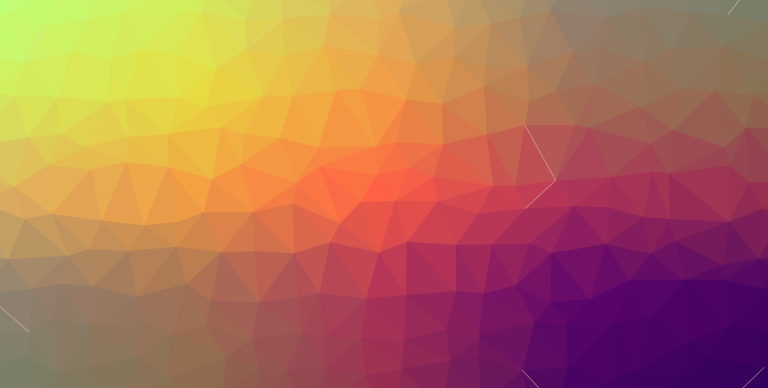
Reproduce this background procedurally as a Shadertoy shader.

```glsl
// Low-poly mosaic: a jittered grid of points is split into triangles.
// Each facet takes one flat colour, the average of a horizontal and a
// vertical run through the same lime-orange-crimson-violet palette.

const float ROWS = 10.0;         // grid cells over the canvas height
const float JITTER = 0.66;       // spread of a point inside its cell
const float SEAM_CHANCE = 0.05;  // share of quads with a pale hairline

const vec3 LIME   = vec3(0.75, 1.00, 0.47);
const vec3 YELLOW = vec3(0.91, 0.86, 0.25);
const vec3 CORAL  = vec3(1.00, 0.37, 0.27);
const vec3 VIOLET = vec3(0.37, 0.02, 0.42);
const vec3 INDIGO = vec3(0.19, 0.00, 0.36);
const vec3 SEAM   = vec3(0.95, 0.80, 0.72);

vec2 hash2(vec2 p) {
    vec3 q = fract(p.xyx * vec3(0.1031, 0.1030, 0.0973));
    q += dot(q, q.yzx + 33.33);
    return fract((q.xx + q.yz) * q.zy);
}

float cross2(vec2 a, vec2 b) {
    return a.x * b.y - a.y * b.x;
}

vec2 gridPoint(vec2 cell) {
    return cell + 0.5 + JITTER * (hash2(cell + 17.0) - 0.5);
}

// Five evenly spaced colour stops
vec3 palette(float t) {
    float s = 4.0 * clamp(t, 0.0, 1.0);
    vec3 col = mix(LIME, YELLOW, min(s, 1.0));
    col = mix(col, CORAL, clamp(s - 1.0, 0.0, 1.0));
    col = mix(col, VIOLET, clamp(s - 2.0, 0.0, 1.0));
    return mix(col, INDIGO, clamp(s - 3.0, 0.0, 1.0));
}

vec3 facetColor(vec2 center, vec2 gridSize) {
    vec2 t = center / gridSize;
    return 0.5 * (palette(t.x) + palette(1.0 - t.y));
}

// Signed distance to the line a-b, positive on its left
float leftOf(vec2 p, vec2 a, vec2 b) {
    return cross2(normalize(b - a), p - a);
}

float segmentDistance(vec2 p, vec2 a, vec2 b) {
    vec2 pa = p - a, ba = b - a;
    return length(pa - ba * clamp(dot(pa, ba) / dot(ba, ba), 0.0, 1.0));
}

// Colour weighted by coverage in rgb, coverage in alpha
vec4 facet(vec2 p, vec2 a, vec2 b, vec2 c, vec2 gridSize, float pixel) {
    float d = min(leftOf(p, a, b), min(leftOf(p, b, c), leftOf(p, c, a)));
    float coverage = clamp(d / pixel + 0.5, 0.0, 1.0);
    return coverage * vec4(facetColor((a + b + c) / 3.0, gridSize), 1.0);
}

// Delaunay test: true when the diagonal a-c suits the quad a, b, c, d
bool splitsAlongAC(vec2 a, vec2 b, vec2 c, vec2 d) {
    vec2 ba = a - b, bc = c - b, da = a - d, dc = c - d;
    return cross2(bc, ba) * dot(da, dc) + dot(bc, ba) * cross2(da, dc) > 0.0;
}

void mainImage(out vec4 fragColor, in vec2 fragCoord) {
    float pixel = ROWS / iResolution.y;
    vec2 p = fragCoord * pixel;
    vec2 gridSize = iResolution.xy * pixel;
    vec2 home = floor(p - 0.5);

    vec4 sum = vec4(0.0);
    float seam = 0.0;

    // Gather the facets of the neighbouring quads
    for (int j = -1; j <= 1; j++) {
        for (int i = -1; i <= 1; i++) {
            vec2 cell = home + vec2(i, j);
            vec2 a = gridPoint(cell);
            vec2 b = gridPoint(cell + vec2(1, 0));
            vec2 c = gridPoint(cell + vec2(1, 1));
            vec2 d = gridPoint(cell + vec2(0, 1));

            bool alongAC = splitsAlongAC(a, b, c, d);
            sum += facet(p, a, b, alongAC ? c : d, gridSize, pixel);
            sum += facet(p, alongAC ? a : b, c, d, gridSize, pixel);

            // Occasional hairline along the diagonal
            float hasSeam = step(hash2(cell + 71.0).x, SEAM_CHANCE);
            float dist = segmentDistance(p, alongAC ? a : b, alongAC ? c : d);
            float line = 1.0 - smoothstep(0.0, 0.015 + 0.5 * pixel, dist);
            seam = max(seam, hasSeam * line);
        }
    }

    vec3 col = sum.rgb / max(sum.a, 0.0001);
    fragColor = vec4(mix(col, SEAM, 0.4 * seam), 1.0);
}
```
